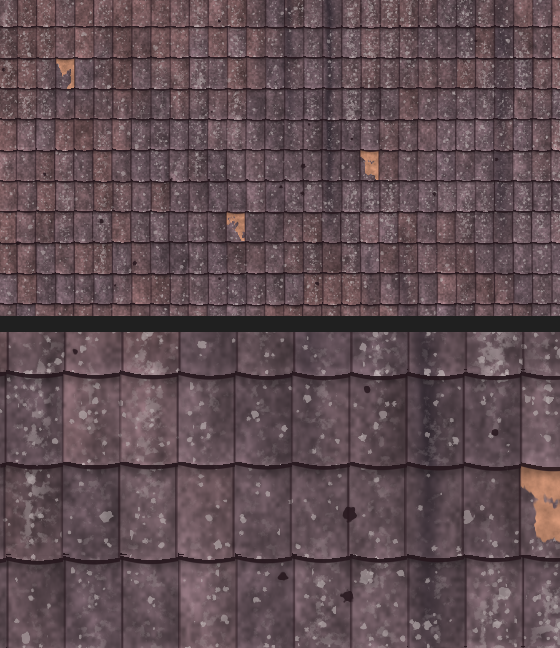
Top: the whole. Bottom: its middle third, enlarged.
This texture is drawn by a WebGL 2 fragment shader. Its source:

```glsl
#version 300 es
precision highp float;

uniform vec2 u_resolution;
out vec4 fragColor;

const vec2 TILE = vec2(0.0604, 0.0975);
const vec2 ORIGIN = vec2(0.597, 0.0417);
const vec3 CLAY = vec3(0.400, 0.325, 0.350);
const vec3 RUST = vec3(0.435, 0.318, 0.320);
const vec3 SLATE = vec3(0.355, 0.290, 0.322);
const vec3 SOOT = vec3(0.17, 0.14, 0.17);
const vec3 GAP = vec3(0.15, 0.09, 0.115);
const vec3 LICHEN = vec3(0.72, 0.68, 0.68);
const vec3 RAW_CLAY = vec3(0.76, 0.54, 0.43);

// Broken tiles as column and row; stains as x, half width, bottom, strength
const vec2 BROKEN[3] = vec2[3](vec2(-7, 7), vec2(9, 4), vec2(2, 2));
const vec4 STAINS[5] = vec4[5](
    vec4(0.914, 0.018, 0.45, 0.65), vec4(1.042, 0.016, 0.18, 0.85),
    vec4(1.586, 0.028, 0.05, 0.60), vec4(1.280, 0.025, -0.40, 0.50),
    vec4(1.169, 0.018, -0.40, 0.45));

float hash(vec2 p) {
    vec3 q = fract(p.xyx * vec3(0.1031, 0.1030, 0.0973));
    q += dot(q, q.yzx + 33.33);
    return fract((q.x + q.y) * q.z);
}

float noise(vec2 p) {
    vec2 i = floor(p), f = fract(p);
    f = f * f * (3.0 - 2.0 * f);
    return mix(mix(hash(i), hash(i + vec2(1, 0)), f.x),
               mix(hash(i + vec2(0, 1)), hash(i + vec2(1, 1)), f.x), f.y);
}

float fbm(vec2 p) {
    float sum = 0.0, weight = 0.5;
    for (int i = 0; i < 4; i++) {
        sum += weight * noise(p);
        p = p * 2.03 + 17.3;
        weight *= 0.5;
    }
    return sum / 0.9375;
}

// One ragged fleck per grid cell, kept with the given chance
float flecks(vec2 p, float cell, float chance, float seed, float px) {
    vec2 id = floor(p / cell) + seed;
    vec2 center = 0.35 + 0.3 * vec2(hash(id + 3.1), hash(id + 7.7));
    float radius = cell * mix(0.14, 0.32, hash(id + 11.9));
    float d = length(fract(p / cell) - center) * cell;
    d += (noise(p * 6.0 / cell) - 0.5) * radius * 0.8;
    float edge = 0.7 * px;
    return (1.0 - smoothstep(radius - edge, radius + edge, d)) * step(hash(id), chance);
}

float stainAmount(vec2 p) {
    float amount = 0.0;
    for (int i = 0; i < 5; i++) {
        vec4 s = STAINS[i];
        float x = (p.x - s.x + 0.010 * (noise(p * vec2(9, 16)) - 0.5)) / s.y;
        float fade = smoothstep(s.z, s.z + 0.35, p.y);
        if (s.z < 0.0) fade = 1.0 - smoothstep(0.12, 0.38, p.y);
        amount = max(amount, s.w * fade * exp(-x * x * 1.6));
    }
    return amount * mix(0.6, 1.1, fbm(p * vec2(70, 30)));
}

float brokenMask(vec2 id, vec2 uv) {
    float mask = 0.0;
    for (int i = 0; i < 3; i++) {
        float same = 1.0 - step(0.5, distance(id, BROKEN[i]));
        float ragged = uv.x * 0.5 + uv.y * 0.6 + 1.1 * (fbm(uv * 3.0 + id) - 0.5);
        mask += same * smoothstep(0.42, 0.50, ragged);
    }
    return mask;
}

void main() {
    vec2 p = gl_FragCoord.xy / u_resolution.y;
    float px = 1.0 / u_resolution.y;

    // Tile coordinates with drooping lower lips and slightly uneven laying
    vec2 g = (p - ORIGIN) / TILE;
    g.y += 0.018 * sin(p.x * 4.0 + floor(g.y) * 2.0);
    float along = fract(g.x);
    g.y += 0.040 * sin(3.14159 * along) + 0.02 * along;
    float row = floor(g.y);
    g.x += 0.08 * (hash(vec2(row, 5.0)) - 0.5);
    vec2 id = vec2(floor(g.x), row), uv = fract(g);

    // Clay colour, with tone per tile and broad weathering
    float redness = smoothstep(0.40, 0.80, 0.35 * hash(id + 71.0) + 0.8 * fbm(p * 3.0 + 4.0));
    vec3 color = mix(mix(SLATE, CLAY, 0.3 + 0.7 * hash(id + 40.0)), RUST, redness * 0.85);
    color *= 0.91 + 0.17 * hash(id + 90.0);
    color *= 0.81 + 0.38 * fbm(p * vec2(5, 4) + 30.0);
    color *= 0.72 + 0.56 * fbm(p * vec2(62, 34));
    color *= 0.86 + 0.28 * noise(p * 190.0);
    color *= 1.04 - 0.11 * smoothstep(0.45, 1.0, uv.x) + 0.03 * sin(uv.x * 6.283);
    color = mix(color, SOOT, clamp(stainAmount(p), 0.0, 0.9));

    // Pale lichen gathered down the middle of favoured columns
    float habit = hash(vec2(id.x, 21.0)) * smoothstep(0.2, 0.8, noise(p * vec2(3, 6) + 8.0));
    habit = mix(habit, hash(id + 27.0) * 0.8, 0.4);
    float middle = exp(-pow((uv.x - 0.5) / 0.32, 2.0));
    float growth = (0.25 + 1.0 * habit) * (0.2 + 0.8 * middle);
    float crust = smoothstep(0.56, 0.78, fbm(p * 150.0) + 0.20 * (growth - 0.35));
    color = mix(color, LICHEN, 0.50 * crust * min(growth, 1.0));
    color = mix(color, LICHEN, 0.60 * flecks(p, 0.0085, growth * 0.30, 13.0, px));
    color = mix(color, LICHEN, 0.65 * flecks(p, 0.014, growth * 0.22, 57.0, px));
    color = mix(color, LICHEN, 0.55 * flecks(p, 0.021, growth * 0.14, 91.0, px));

    // Broken faces and rare dark moss
    vec3 raw = RAW_CLAY * (0.74 + 0.45 * fbm(p * 90.0));
    color = mix(color, raw, brokenMask(id, uv));
    color = mix(color, GAP, 0.85 * flecks(p, 0.022, 0.004, 133.0, px));

    // Side joints, lit lip and the shadow under the course above
    float side = min(uv.x, 1.0 - uv.x) * TILE.x;
    float joint = 1.0 - smoothstep(0.0004, 0.0010 + px, side);
    color = mix(color, GAP, joint * (0.35 + 0.35 * hash(id + 15.0)));
    float lip = uv.y * TILE.y, under = (1.0 - uv.y) * TILE.y;
    color *= 1.0 + 0.12 * (1.0 - smoothstep(0.002, 0.012, lip));
    color *= 1.0 - 0.26 * (1.0 - smoothstep(0.003, 0.017, under));
    float shadow = 1.0 - smoothstep(0.0040 - 0.5 * px, 0.0040 + px, under);
    color = mix(color, GAP, 0.88 * shadow);

    fragColor = vec4(clamp(color, 0.0, 1.0), 1.0);
}
```
